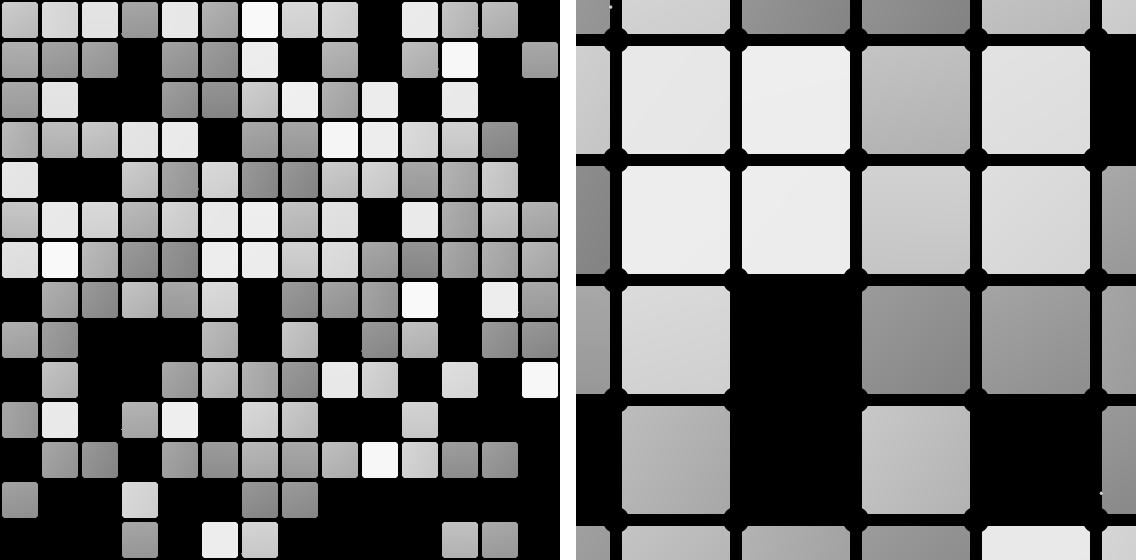
Left, the full canvas; right, a detail of the centre.
Reproduce this pattern procedurally as a WebGL 1 fragment shader.

```glsl
precision highp float;

// A 14 by 14 board of grey tiles on black, with some tiles left out.
// Each tile is a square distance field with round notches at its corners;
// hashes of the cell choose presence, tone, shading and stray edge specks.

uniform vec2 u_resolution;

const float CELLS = 14.0;
const float TILE_HALF = 0.45;
const float NOTCH_RADIUS = 0.11;
const float SPECK_RADIUS = 0.014;

float hash(vec2 cell, float seed) {
  return fract(sin(dot(cell, vec2(127.1, 311.7)) + seed * 74.7) * 43758.5453);
}

// Square minus a disc at every corner of the cell.
float notchedTile(vec2 p, float halfSize, float notchRadius) {
  vec2 a = abs(p);
  float square = max(a.x, a.y) - halfSize;
  float notch = notchRadius - length(a - 0.5);
  return max(square, notch);
}

float coverage(float dist, float pixel) {
  return clamp(0.5 - dist / pixel, 0.0, 1.0);
}

// Tiles are densest just above the middle and thin out towards the edges.
float isPresent(vec2 cell) {
  float fromCentre = length((cell + 0.5) / CELLS - vec2(0.45, 0.58));
  float density = mix(0.86, 0.50, smoothstep(0.2, 0.7, fromCentre));
  return step(hash(cell, 1.0), density);
}

// Flat grey skewed to the darker end, with a faint slanted gradient.
float tileTone(vec2 cell, vec2 p) {
  float base = 0.55 + 0.43 * pow(hash(cell, 2.0), 1.5);
  float angle = 2.2 + 1.4 * (hash(cell, 3.0) - 0.5);
  float slope = 0.07 * (1.0 - smoothstep(0.75, 0.95, base));
  return base + slope * dot(p, vec2(cos(angle), sin(angle)));
}

// A rare bright fleck on the lower edge of a tile, beside a notch.
float edgeSpeck(vec2 cell, vec2 p, float pixel) {
  float side = hash(cell, 5.0) < 0.5 ? -1.0 : 1.0;
  vec2 centre = vec2(side * (TILE_HALF + 0.005), -0.20 - 0.2 * hash(cell, 6.0));
  float rare = step(hash(cell, 4.0), 0.07);
  return rare * coverage(length(p - centre) - SPECK_RADIUS, pixel);
}

void main() {
  vec2 grid = gl_FragCoord.xy / u_resolution * CELLS;
  vec2 cell = floor(grid);
  vec2 p = fract(grid) - 0.5;
  float pixel = CELLS / min(u_resolution.x, u_resolution.y);

  float mask = coverage(notchedTile(p, TILE_HALF, NOTCH_RADIUS), pixel);
  float grey = mask * tileTone(cell, p);
  grey = max(grey, 0.8 * edgeSpeck(cell, p, pixel));

  gl_FragColor = vec4(vec3(grey * isPresent(cell)), 1.0);
}
```
